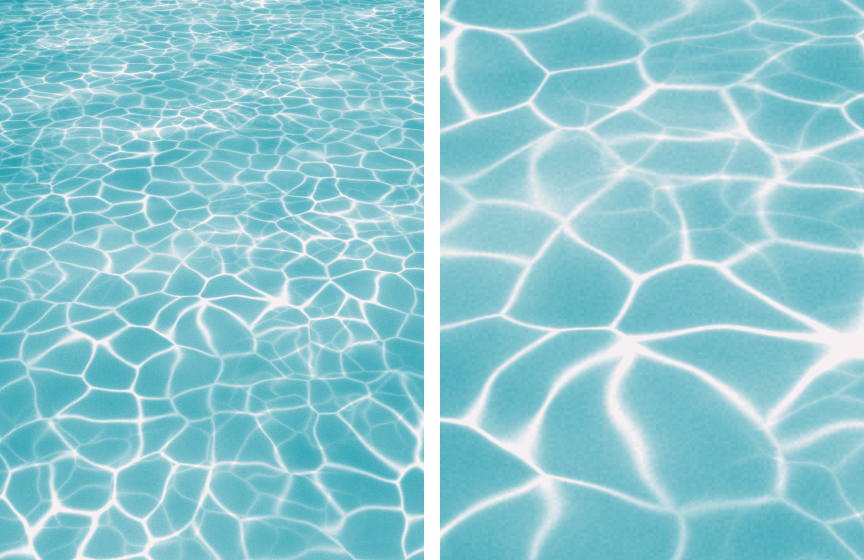
Left, the full canvas; right, a detail of the centre.
Write a Shadertoy shader that draws this texture.

```glsl
// Sunlit pool water seen at a slant: a bright caustic web over turquoise.
// Cellular noise on a perspective plane, bent by layered sines, gives the web;
// a finer soft web, slow swells, far ripples and film grain complete it.

#define HORIZON 1.4        // height of the vanishing line, in canvas heights
#define CELLS 12.7         // caustic cells per unit of the water plane
#define TILT 1.54          // stretch of the plane in depth
#define WARP 0.31          // bending of the web
#define LINE_WIDTH 0.075   // width of the bright lines, in cells
#define LINE_GAIN 0.43     // brightness of the lines
#define GLOW_GAIN 0.20     // soft light beside the lines
#define BASE_TONE 0.37     // tone of the open water
#define GRAIN 0.085        // strength of the grain
#define DEEP vec3(0.03, 0.585, 0.655)
#define LIGHT vec3(0.96, 0.94, 0.95)

vec2 hash2(vec2 p) {
    vec2 q = vec2(dot(p, vec2(127.1, 311.7)), dot(p, vec2(269.5, 183.3)));
    return fract(sin(q) * 43758.5);
}

// Layered sines, roughly -1 to 1
float swell(vec2 p) {
    float sum = 0.0, amp = 0.5;
    for (int i = 0; i < 4; i++) {
        p = mat2(0.8, 0.6, -0.6, 0.8) * p;
        sum += amp * sin(p.x + 1.3 * sin(0.8 * p.y + float(i) * 2.1));
        p *= 1.6;
        amp *= 0.6;
    }
    return sum;
}

vec2 bend(vec2 p) {
    return p + WARP * vec2(swell(p * 1.3), swell(p * 1.3 + 17.0));
}

// Distances to the three nearest cell points
vec3 cellular(vec2 p) {
    vec2 cell = floor(p), f = p - cell;
    vec3 d = vec3(8.0);
    for (int y = -1; y <= 1; y++)
    for (int x = -1; x <= 1; x++) {
        vec2 o = vec2(x, y);
        float r = length(o + 0.05 + 0.9 * hash2(cell + o) - f);
        if (r < d.x) d = vec3(r, d.xy);
        else if (r < d.y) d = vec3(d.x, r, d.y);
        else d.z = min(d.z, r);
    }
    return d;
}

float waterTone(vec2 uv) {
    float depth = 1.0 / (HORIZON - uv.y);
    vec2 plane = CELLS * depth * vec2(uv.x, TILT);
    float far = smoothstep(0.45, 1.0, uv.y);
    float footprint = CELLS * TILT * depth * depth / iResolution.y;

    // Main web: thin core, side glow and bright pools at junctions
    vec2 p = bend(plane);
    vec3 d = cellular(p);
    float edge = d.y - d.x;
    float patches = swell(plane * 0.9 + 31.0);
    float width = LINE_WIDTH * (1.0 + 0.55 * swell(plane * 1.7 + 9.0));
    float wide = width + 0.3 * footprint;
    float core = exp(-edge * edge / (wide * wide)) * width / wide;
    float strength = clamp(0.8 + 0.5 * patches, 0.25, 1.2);
    float glow = exp(-4.0 * edge);
    float pool = smoothstep(0.26, 0.04, d.z - d.x) * smoothstep(0.0, 0.6, patches);

    // Finer, fainter web in patches
    vec3 fine = cellular(bend(plane * 1.25 + 43.0) + 0.25 * swell(plane * 2.0));
    float fineEdge = fine.y - fine.x;
    float veil = exp(-9.0 * fineEdge) * smoothstep(-0.25, 0.6, swell(plane * 0.6 + 71.0));

    // Slow shading, and sky glints with dark ripples far away
    float tone = BASE_TONE + 0.09 * swell(plane * 0.4 + 3.0) + 0.09 * swell(plane * 1.2 + 5.0);
    float ripple = swell(plane * vec2(0.9, 1.5) + 2.0 * patches);
    tone += far * (0.13 * ripple + 0.16 * smoothstep(0.45, 0.85, ripple));
    tone += LINE_GAIN * strength * core * (1.0 - 0.25 * far);
    tone += GLOW_GAIN * glow + 0.16 * pool + 0.24 * veil;

    // Broad light: darker flanks, paler middle
    float side = uv.x * iResolution.y / iResolution.x;
    tone -= 0.13 * smoothstep(0.22, 0.52, -side) + 0.05 * smoothstep(0.3, 0.5, side);
    tone += 0.05 * exp(-7.0 * side * side) * smoothstep(0.3, 0.8, uv.y);
    return tone;
}

void mainImage(out vec4 fragColor, in vec2 fragCoord) {
    // Four samples per pixel keep the distant web smooth
    float tone = 0.0;
    for (int i = 0; i < 4; i++) {
        vec2 offset = vec2(i % 2, i / 2) * 0.5 - 0.25;
        vec2 uv = fragCoord + offset - vec2(0.5 * iResolution.x, 0.0);
        tone += 0.25 * waterTone(uv / iResolution.y);
    }

    // Grain
    vec2 speck = hash2(floor(fragCoord / iResolution.y * 512.0));
    tone += GRAIN * (0.5 * (speck.x + speck.y) - 0.5);

    fragColor = vec4(mix(DEEP, LIGHT, clamp(tone, 0.0, 1.0)), 1.0);
}
```
